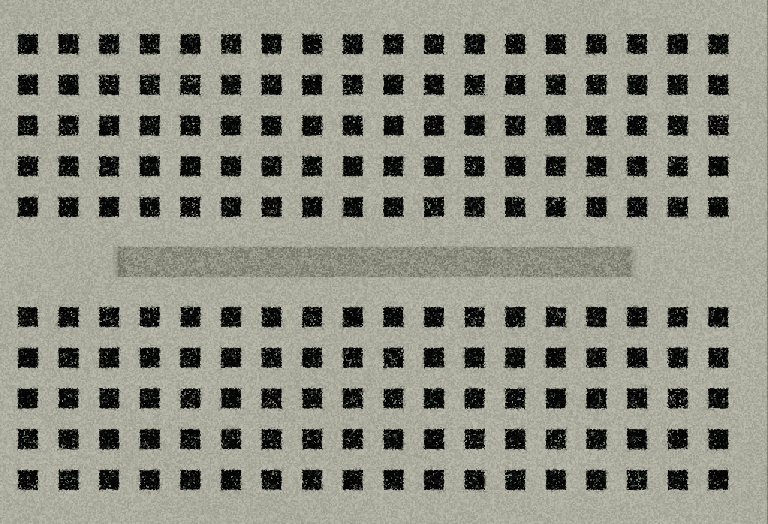
This pattern is drawn by a Shadertoy shader. Its source:

```glsl
// Grey-green perforated panel: two mirrored banks of square black holes
// with a shallow recessed slot between them, all covered in fine grain.
// Box distances shape the parts; smooth cellular noise supplies the grain.

#define COLUMNS 18.0
#define ROWS 5.0
#define PITCH vec2(0.0775, 0.0777)
#define FIRST_HOLE vec2(0.0533, 0.105)
#define HOLE_HALF 0.0187
#define SLOT_CENTER_X 0.7143
#define SLOT_HALF vec2(0.499, 0.0286)
#define GRAIN_DENSITY 350.0
#define PANEL_COLOR vec3(0.675, 0.677, 0.622)
#define SLOT_COLOR vec3(0.55, 0.553, 0.50)
#define HOLE_COLOR vec3(0.012, 0.016, 0.012)

// Three independent random values for one cell
vec3 hash3(vec2 cell) {
    vec3 h = fract(cell.xyx * vec3(0.1031, 0.1030, 0.0973));
    h += dot(h, h.yxz + 33.33);
    return fract((h.xxy + h.yzz) * h.zyx);
}

// Signed distance to a centred box
float boxDistance(vec2 p, vec2 halfSize) {
    vec2 d = abs(p) - halfSize;
    return length(max(d, 0.0)) + min(max(d.x, d.y), 0.0);
}

// Cellular grain: random values blended around the nearest jittered points
vec3 cellularGrain(vec2 p) {
    vec2 base = floor(p);
    vec3 sum = vec3(0.0);
    float total = 0.0;
    for (int y = -1; y <= 1; y++) {
        for (int x = -1; x <= 1; x++) {
            vec2 cell = base + vec2(x, y);
            vec2 offset = cell + 0.15 + 0.7 * hash3(cell + 71.0).xy - p;
            float weight = exp(-30.0 * dot(offset, offset));
            sum += weight * hash3(cell + 19.0);
            total += weight;
        }
    }
    return sum / max(total, 1e-9);
}

// Antialiased coverage of a signed distance
float coverage(float d) {
    float aa = 0.7 / iResolution.y;
    return 1.0 - smoothstep(-aa, aa, d);
}

void mainImage(out vec4 fragColor, in vec2 fragCoord) {
    vec2 p = fragCoord / iResolution.y;
    vec3 grain = cellularGrain(p * GRAIN_DENSITY);
    float roughness = (grain.y - 0.5) * 0.0022;

    // Panel with fine grain and faint broad mottling
    float mottle = sin(p.x * 9.0 + 2.0 * sin(p.y * 7.0)) * sin(p.y * 11.0 + p.x * 3.0);
    vec3 color = PANEL_COLOR + (grain.x - 0.5) * 0.11 + mottle * 0.006;

    // Recessed slot: coarse grain, dusty ends and slightly darker rims
    vec2 slotPoint = p - vec2(SLOT_CENTER_X, 0.5);
    float slotDistance = boxDistance(slotPoint, SLOT_HALF) + roughness;
    float endDepth = SLOT_HALF.x - abs(slotPoint.x);
    float endFade = mix(0.35, 1.0, smoothstep(0.005, 0.011, endDepth + roughness));
    float rim = exp(-abs(slotDistance) / 0.003);
    float endShade = smoothstep(0.008, 0.012, endDepth)
                   * (1.0 - smoothstep(0.018, 0.032, endDepth));
    vec3 slot = SLOT_COLOR + (grain.z - 0.5) * 0.20 - 0.035 * rim - 0.035 * endShade;
    color = mix(color, slot, coverage(slotDistance) * endFade);

    // Nearest hole in the mirrored banks
    vec2 folded = vec2(p.x, abs(p.y - 0.5)) - FIRST_HOLE;
    vec2 id = clamp(floor(folded / PITCH + 0.5), vec2(0.0), vec2(COLUMNS, ROWS) - 1.0);
    float holeDistance = boxDistance(folded - id * PITCH, vec2(HOLE_HALF));
    vec3 variation = hash3(id + vec2(5.0, p.y > 0.5 ? 40.0 : 90.0));

    // Pale halo and scattered dark dust around each hole
    float outside = max(holeDistance, 0.0);
    color += 0.018 * exp(-outside / 0.008);
    color -= 0.32 * smoothstep(0.7, 0.95, grain.z) * exp(-outside / 0.0035);

    // Black interior with sparse pale specks, differing from hole to hole
    float speck = pow(grain.x, 7.0) * mix(0.42, 0.64, variation.x);
    vec3 tint = mix(vec3(1.0, 1.0, 0.95), vec3(0.88, 1.0, 0.86), variation.y);
    vec3 hole = HOLE_COLOR + speck * tint;
    color = mix(color, hole, coverage(holeDistance + roughness));

    // Thin shaded edge at the right
    float rightGap = iResolution.x / iResolution.y - p.x;
    color *= 1.0 - 0.25 * coverage(rightGap - 0.002);

    fragColor = vec4(clamp(color, 0.0, 1.0), 1.0);
}
```
